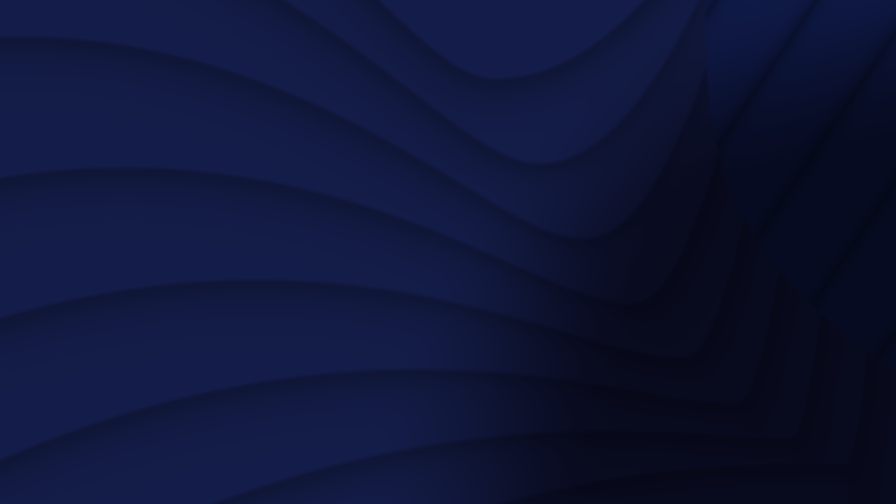
Write a Shadertoy shader that draws this background.

```glsl
const vec3 LIT = vec3(0.078, 0.115, 0.288);
const vec3 DEEP = vec3(0.034, 0.042, 0.120);
const vec3 PANEL_LIT = vec3(0.058, 0.102, 0.280);
const vec3 PANEL_DEEP = vec3(0.028, 0.044, 0.132);
const int FOLDS = 8;

// Height of fold k at x: a long arch on the left, a steep rise on the right
float foldHeight(float x, float k) {
    vec2 low = vec2(0.984 + 0.085 * k + 0.002 * k * k,
                    0.843 - 0.178 * k + 0.0098 * k * k);
    float d = low.x - x;
    float slope = 1.42 - 0.27 * k + 0.011 * k * k;
    float bend = 0.58 - 0.10 * k + 0.0075 * k * k;
    float bowl = 0.139;
    float arch = slope * (sqrt(d * d + bowl * bowl) - bowl) - bend * d * d;
    float rise = 1.81 * exp(0.588 * k) * d * d;
    return low.y + (d > 0.0 ? arch : rise);
}

// Approximate signed distance, positive below the fold
float foldDistance(vec2 p, float k) {
    float h = foldHeight(p.x, k);
    float e = 0.002;
    float slope = (foldHeight(p.x + e, k) - foldHeight(p.x - e, k)) / (2.0 * e);
    return (h - p.y) / sqrt(1.0 + slope * slope);
}

float edgeMask(float d, float softness) {
    return smoothstep(-softness, softness, d);
}

// Shadow that fades away from an overlapping edge
float castShadow(float d, float strength, float reach) {
    return 1.0 - strength * exp(-max(d, 0.0) / reach);
}

vec3 foldLayers(vec2 p, float softness) {
    float border = 0.98 + 0.62 * p.y * p.y;
    float dark = smoothstep(-0.26, 0.23, p.x - border);
    vec3 base = mix(LIT, DEEP, dark);
    float strength = mix(0.31, 0.25, dark);
    float reach = mix(0.045, 0.030, dark);
    float shade = 1.0;
    for (int i = 0; i < FOLDS; i++) {
        float d = foldDistance(p, float(i));
        shade = mix(shade, castShadow(d, strength, reach), edgeMask(d, softness));
    }
    return base * shade;
}

// Slanted panels with soft dark seams, lit from the top
vec3 slantedPanels(vec2 p) {
    float depth = 1.0 - p.y;
    float spacing = 0.166;
    float across = dot(vec2(p.x, depth), vec2(0.83, 0.56)) - 1.345;
    float seam = abs(fract(across / spacing + 0.5) - 0.5) * spacing;
    float shade = castShadow(seam, 0.30, 0.012);
    float fade = smoothstep(-0.04, 0.36, depth + 0.25 * (p.x - 1.5));
    return mix(PANEL_LIT, PANEL_DEEP, fade) * shade;
}

void mainImage(out vec4 fragColor, in vec2 fragCoord) {
    vec2 p = fragCoord / iResolution.y;
    p.x *= 1.7778 * iResolution.y / iResolution.x;
    float softness = max(0.007, 1.0 / iResolution.y);

    // Curved wall between the folds and the panels
    float depth = 1.0 - p.y;
    float wall = p.x - (1.40 + 0.95 * depth * depth * depth);
    float wallSlope = 2.85 * depth * depth;
    wall /= sqrt(1.0 + wallSlope * wallSlope);

    vec3 color = foldLayers(p, softness);
    color = mix(color, slantedPanels(p), edgeMask(wall, 0.6 * softness));
    fragColor = vec4(color, 1.0);
}
```
